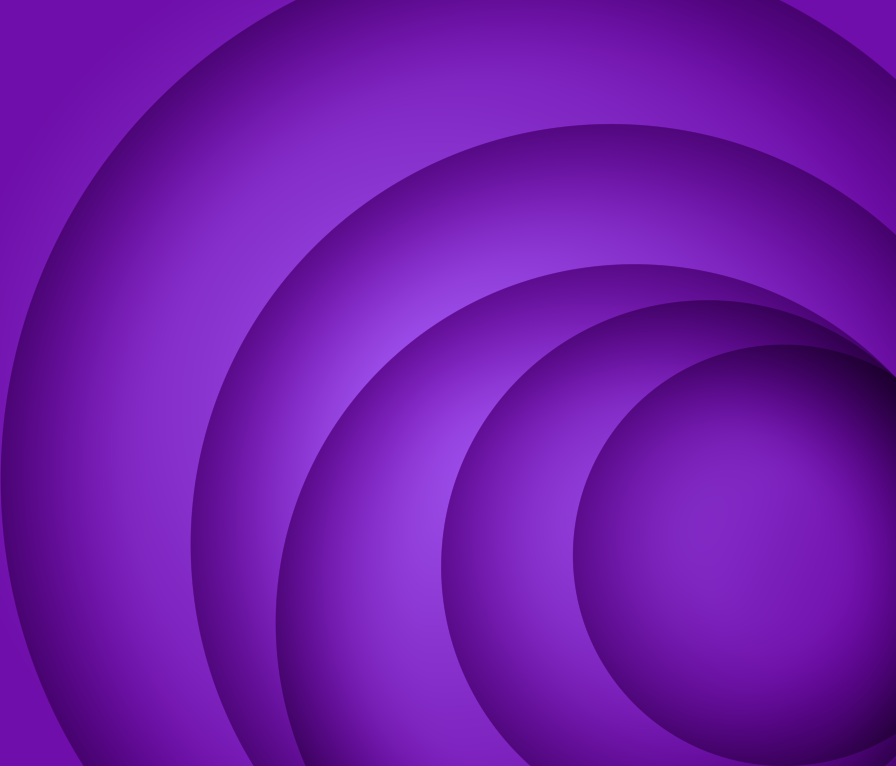
This background is drawn by a Shadertoy shader. Its source:

```glsl
const vec3 BASE_PURPLE = vec3(0.435, 0.055, 0.665);
const vec3 GLOW_TINT = vec3(0.19, 0.27, 0.27);
const vec3 SHADOW_ABSORPTION = vec3(0.45, 1.6, 0.43);

// Discs from back to front: centre xy, radius
const int DISC_COUNT = 5;
const vec3 DISCS[DISC_COUNT] = vec3[DISC_COUNT](
    vec3(0.702, 0.374, 0.701),
    vec3(0.798, 0.289, 0.549),
    vec3(0.828, 0.187, 0.468),
    vec3(0.924, 0.260, 0.348),
    vec3(1.023, 0.275, 0.275)
);

// Distance inward from the rim, positive inside the disc
float discDepth(vec2 p, vec3 disc) {
    return disc.z - length(p - disc.xy);
}

// Shadow that is darkest at the rim and fades inward
float innerShadow(float depth, float width, float pixel) {
    float fade = clamp(1.0 - depth / width, 0.0, 1.0);
    float coverage = smoothstep(-0.75 * pixel, 0.75 * pixel, depth);
    return fade * fade * coverage;
}

// Cone of light with a rounded tip
float softGlow(vec2 p, vec2 centre, float radius, float rounding) {
    float d = length(vec2(length(p - centre), rounding)) - rounding;
    return max(0.0, 1.0 - d / radius);
}

void mainImage(out vec4 fragColor, in vec2 fragCoord) {
    vec2 p = fragCoord / iResolution.y;
    float pixel = 1.0 / iResolution.y;

    // Shared light behind all discs
    float glow = softGlow(p, vec2(0.570, 0.468), 0.60, 0.04);
    vec3 color = BASE_PURPLE + GLOW_TINT * glow;

    // Overlapping shadows deepen where rims meet
    float shadow = 0.0;
    for (int i = 0; i < DISC_COUNT; i++) {
        shadow += innerShadow(discDepth(p, DISCS[i]), 0.198, pixel);
    }
    color *= exp(-SHADOW_ABSORPTION * shadow);

    fragColor = vec4(color, 1.0);
}
```
